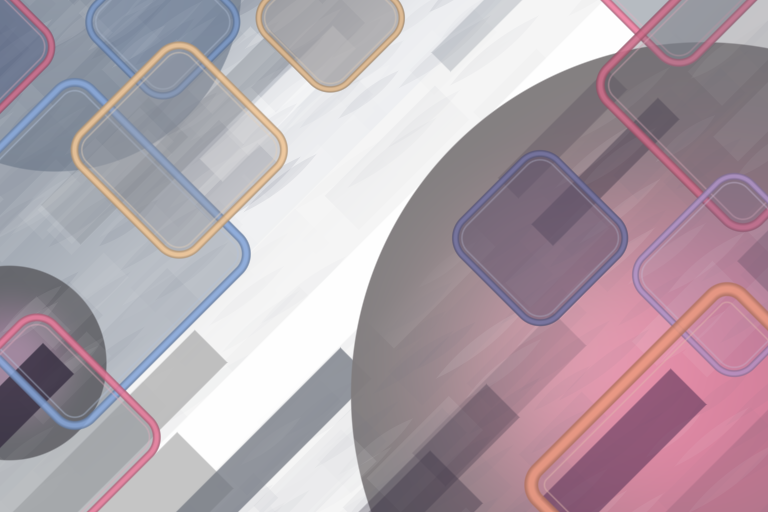
This background is drawn by a WebGL 1 fragment shader. Its source:

```glsl
precision highp float;
uniform vec2 u_resolution;

const vec3 SLATE = vec3(0.56, 0.59, 0.63);
const vec3 SHADOW = vec3(0.22, 0.19, 0.26);
const vec3 BLUE = vec3(0.50, 0.62, 0.81);
const vec3 VIOLET = vec3(0.43, 0.43, 0.60);
const vec3 ORANGE = vec3(0.89, 0.73, 0.55);
const vec3 PINK = vec3(0.86, 0.45, 0.57);

float hash(vec2 p) {
  return fract(sin(dot(p, vec2(127.1, 311.7))) * 4375.85);
}

// Antialiased coverage, one where d is negative
float inside(float d) {
  float px = 1.0 / u_resolution.y;
  return 1.0 - smoothstep(-px, px, d);
}

// Square standing on a rounded corner
float diamond(vec2 p, float halfSide) {
  vec2 d = abs(vec2(p.x + p.y, p.x - p.y)) * 0.7071 - halfSide + 0.055;
  return length(max(d, 0.0)) + min(max(d.x, d.y), 0.0) - 0.055;
}

// Diagonal bar: span holds start, end, near side, far side
void bar(inout vec3 color, vec2 q, vec4 span, vec3 tint, float alpha) {
  vec2 d = max(span.xz - q, q - span.yw);
  color = mix(color, tint, alpha * inside(max(d.x, d.y) * 0.7071));
}

// Tinted diamond with a glowing band, dark rims and a fine inner line
void frame(inout vec3 color, vec2 p, float halfSide, float width, vec3 line, vec4 fill) {
  float d = diamond(p, halfSide);
  color = mix(color, fill.rgb, fill.a * inside(d));
  float across = abs(d + width * 0.5) / width;
  vec3 band = mix(line * 1.07, line * 0.8, smoothstep(0.1, 0.5, across));
  color = mix(color, band, 0.85 * inside(abs(d + width * 0.5) - width * 0.5));
  color = mix(color, line * 0.5 + 0.45, 0.45 * inside(abs(d + width * 1.45) - 0.0015));
}

// Scattered rectangles and slender lenses along the diagonal
void scatter(inout vec3 color, vec2 q, float strength) {
  for (int i = 0; i < 4; i++) {
    float k = float(i);
    vec2 scale = vec2(1.7 + 0.4 * k, 6.0 + 2.3 * k);
    vec2 g = q * scale + vec2(0.37, 0.61) * k;
    g.x += hash(vec2(floor(g.y), k));
    vec2 cell = floor(g);
    vec2 f = fract(g) - 0.5;
    float pick = hash(cell + 17.0 * k);
    float size = 0.25 + 0.2 * hash(cell + 5.3);
    vec2 box = abs(f) - vec2(size, 0.4);
    float d = max(box.x / scale.x, box.y / scale.y);
    if (i > 1) {
      float slant = f.y - 0.5 * f.x;
      d = (abs(slant) - 0.2 * (1.0 - f.x * f.x / (size * size))) / scale.y;
    }
    vec3 tint = pick > 0.72 ? vec3(0.97) : vec3(0.38, 0.40, 0.48);
    color = mix(color, tint, strength * step(0.4, pick) * pick * inside(d));
  }
}

void main() {
  vec2 p = gl_FragCoord.xy / u_resolution.y;
  vec2 q = vec2(p.x + p.y - 1.0, p.x - p.y + 1.0);

  // Pale diagonal ground
  vec3 color = mix(vec3(0.66, 0.69, 0.73), vec3(0.93, 0.935, 0.945), smoothstep(0.4, 0.9, q.y));
  color = mix(color, vec3(0.96), inside(0.98 - q.y));
  float quiet = smoothstep(1.15, 0.75, q.y);
  scatter(color, q, 0.04 + 0.22 * quiet);
  bar(color, q, vec4(-2.0, 2.0, 1.18, 1.34), vec3(1.0), 0.9);
  bar(color, q, vec4(0.08, 0.6, 0.70, 0.79), vec3(1.0), 0.55);
  bar(color, q, vec4(0.74, 1.02, 0.945, 1.02), SLATE, 0.35);
  bar(color, q, vec4(-2.0, -0.264, 1.025, 1.152), vec3(0.68), 0.75);
  bar(color, q, vec4(-2.0, -0.498, 1.19, 1.41), vec3(0.70), 0.75);
  bar(color, q, vec4(-2.0, -0.014, 1.344, 1.465), vec3(0.44, 0.46, 0.50), 0.75);
  color = mix(color, vec3(0.61, 0.64, 0.68), 0.6 * inside(diamond(p - vec2(0.146, 0.504), 0.259)));
  color = mix(color, vec3(0.58, 0.60, 0.62), 0.6 * inside(diamond(p - vec2(0.072, 0.146), 0.187)));
  bar(color, q, vec4(-0.15, 0.47, 0.59, 0.69), SLATE * 0.8, 0.35);
  bar(color, q, vec4(-0.32, 0.1, 0.48, 0.635), SLATE * 0.8, 0.25);

  // Discs
  float upper = length(p - vec2(0.107, 1.03));
  color = mix(color, vec3(0.40, 0.45, 0.52), (0.35 + 0.25 * upper / 0.365) * inside(upper - 0.365));
  float lower = length(p - vec2(0.018, 0.291));
  vec3 lowerTint = mix(vec3(0.60, 0.47, 0.58), vec3(0.36, 0.36, 0.38), smoothstep(0.02, 0.17, lower));
  color = mix(color, lowerTint, 0.85 * inside(lower - 0.19));
  float glow = smoothstep(0.72, 0.05, length(p - vec2(1.38, 0.22)));
  vec3 rose = mix(vec3(0.50, 0.485, 0.49), vec3(0.83, 0.50, 0.61), glow);
  rose += vec3(0.11, 0.10, 0.09) * smoothstep(0.45, 0.0, length(p - vec2(1.1, 0.32)));
  color = mix(color, rose, 0.97 * inside(length(p - vec2(1.373, 0.23)) - 0.6875));

  // Shadowed bars
  scatter(color, q + 3.7, 0.09 * smoothstep(1.32, 1.5, q.y) + 0.08 * quiet);
  bar(color, q, vec4(-2.0, -0.586, 0.754, 0.875), SHADOW, 0.85);
  bar(color, q, vec4(-2.0, 0.2, 1.70, 1.83), SHADOW, 0.32);
  bar(color, q, vec4(-2.0, -0.04, 1.72, 1.926), SHADOW, 0.38);
  bar(color, q, vec4(-0.08, 0.47, 1.69, 1.82), SHADOW, 0.15);
  bar(color, q, vec4(0.08, 0.59, 2.03, 2.17), vec3(0.30, 0.18, 0.32), 0.6);
  bar(color, q, vec4(0.6, 1.094, 1.476, 1.56), SHADOW, 0.4);
  bar(color, q, vec4(0.625, 1.05, 1.32, 1.40), SHADOW, 0.22);
  bar(color, q, vec4(0.93, 3.0, 1.95, 2.07), SHADOW, 0.25);
  bar(color, q, vec4(-2.0, 3.0, 2.3, 4.0), SHADOW, 0.15);

  // Outlined diamonds
  frame(color, p - vec2(-0.117, 0.908), 0.175, 0.014, PINK * 0.9, vec4(0.34, 0.39, 0.52, 0.55));
  frame(color, p - vec2(0.318, 0.957), 0.123, 0.014, BLUE * 0.9, vec4(BLUE * 0.8, 0.25));
  frame(color, p - vec2(0.146, 0.504), 0.259, 0.017, BLUE, vec4(0.0));
  frame(color, p - vec2(0.072, 0.146), 0.187, 0.015, PINK, vec4(0.0));
  frame(color, p - vec2(0.350, 0.707), 0.166, 0.015, ORANGE, vec4(0.60, 0.60, 0.62, 0.35));
  frame(color, p - vec2(0.645, 0.965), 0.119, 0.012, ORANGE * 0.94, vec4(0.56, 0.55, 0.56, 0.6));
  frame(color, p - vec2(1.326, 1.117), 0.191, 0.015, PINK * 1.05, vec4(SLATE, 0.65));
  frame(color, p - vec2(1.451, 0.834), 0.219, 0.017, PINK * 0.9, vec4(0.34, 0.33, 0.37, 0.3));
  frame(color, p - vec2(1.055, 0.535), 0.1375, 0.013, VIOLET, vec4(0.37, 0.32, 0.42, 0.55));
  frame(color, p - vec2(1.434, 0.463), 0.157, 0.013, vec3(0.64, 0.54, 0.73), vec4(VIOLET, 0.15));
  frame(color, p - vec2(1.42, 0.053), 0.296, 0.027, vec3(0.86, 0.56, 0.46), vec4(PINK, 0.12));

  gl_FragColor = vec4(color, 1.0);
}
```
